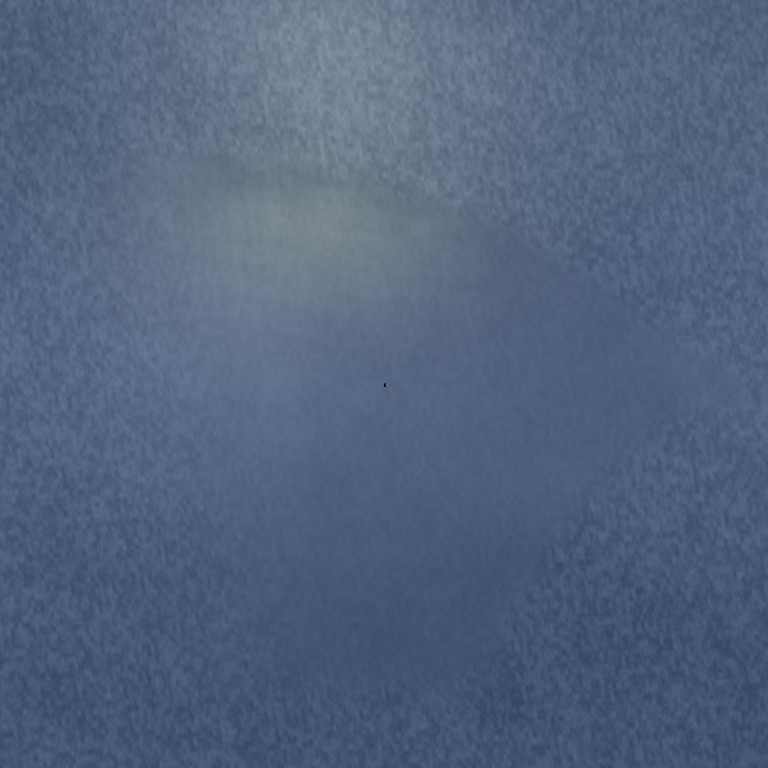
Reproduce this texture procedurally as a WebGL 2 fragment shader.

```glsl
#version 300 es
precision highp float;
// Brushed slate-blue surface: a vertical gradient lit by soft elliptical glows,
// covered by fine streaky grain that fades inside a smooth worn area,
// with one tiny dark speck at the centre.

#define GRAIN_FREQ vec2(185.0, 115.0)
#define GRAIN_AMOUNT 0.115
#define WORN_GRAIN 0.30
#define STREAK_AMOUNT 0.05
#define MOTTLE_AMOUNT 0.035
#define SPECK_CENTER vec2(0.501, 0.4985)
#define SPECK_SIZE vec2(0.0011, 0.0022)

uniform vec2 u_resolution;
out vec4 fragColor;

const vec3 DEEP_BLUE  = vec3(0.262, 0.328, 0.452);
const vec3 MID_BLUE   = vec3(0.322, 0.386, 0.502);
const vec3 UPPER_BLUE = vec3(0.308, 0.374, 0.482);
const vec3 SILVER     = vec3(0.150, 0.145, 0.105);
const vec3 WARM_GREY  = vec3(0.105, 0.095, 0.025);
const vec3 PALE_BLUE  = vec3(0.055, 0.055, 0.050);

float hash(vec2 p) {
    vec3 q = fract(vec3(p.xyx) * 0.1031);
    q += dot(q, q.yzx + 33.33);
    return fract((q.x + q.y) * q.z);
}

float valueNoise(vec2 p) {
    vec2 cell = floor(p), f = fract(p);
    f = f * f * (3.0 - 2.0 * f);
    float low = mix(hash(cell), hash(cell + vec2(1, 0)), f.x);
    float high = mix(hash(cell + vec2(0, 1)), hash(cell + vec2(1, 1)), f.x);
    return mix(low, high, f.y);
}

float fbm(vec2 p) {
    float sum = 0.0, weight = 0.5;
    for (int i = 0; i < 4; i++) {
        sum += weight * valueNoise(p);
        p = mat2(0.8, 0.6, -0.6, 0.8) * p * 2.0 + 17.0;
        weight *= 0.5;
    }
    return sum / 0.9375;
}

// Gaussian ellipse, turned by angle
float glow(vec2 p, vec2 center, vec2 radius, float angle) {
    vec2 d = p - center;
    float c = cos(angle), s = sin(angle);
    d = vec2(c * d.x + s * d.y, c * d.y - s * d.x) / radius;
    return exp(-dot(d, d));
}

vec3 baseLight(vec2 p) {
    vec3 color = mix(DEEP_BLUE, MID_BLUE, smoothstep(0.05, 0.58, p.y));
    color = mix(color, UPPER_BLUE, smoothstep(0.55, 0.9, p.y));
    color += SILVER * glow(p, vec2(0.44, 0.93), vec2(0.24, 0.17), -0.2);
    color += WARM_GREY * glow(p, vec2(0.41, 0.70), vec2(0.21, 0.11), -0.1);
    color += PALE_BLUE * glow(p, vec2(0.30, 0.55), vec2(0.20, 0.18), 0.4);
    color += 0.4 * PALE_BLUE * glow(p, vec2(0.95, 0.85), vec2(0.22, 0.18), 0.0);
    color -= 0.45 * PALE_BLUE * glow(p, vec2(0.74, 0.58), vec2(0.17, 0.12), 0.0);
    color -= 0.35 * PALE_BLUE * glow(p, vec2(0.75, 0.17), vec2(0.30, 0.16), 0.0);
    return color;
}

// Height of the arc that bounds the worn area from above
float arcHeight(float x) {
    return 0.825 - 0.10 * x - 0.55 * pow(max(x - 0.42, 0.0), 1.5);
}

// 1 inside the worn area, 0 on the rough surface
float wornMask(vec2 p) {
    float wobble = 0.04 * (fbm(p * 9.0) - 0.5);
    float top = 1.0 - smoothstep(-0.02, 0.02, p.y - arcHeight(p.x) + wobble);
    float side = smoothstep(0.12, 0.38, p.x + 0.25 * (p.y - 0.4));
    float wedge = 0.38 + 0.11 * smoothstep(0.76, 0.95, p.x);
    float floorLine = mix(0.10, wedge, smoothstep(0.58, 0.80, p.x));
    return top * side * smoothstep(-0.05, 0.05, p.y - floorLine + wobble);
}

void main() {
    vec2 p = gl_FragCoord.xy / u_resolution;
    vec3 color = baseLight(p);
    float worn = wornMask(p);

    // Shaded rim just under the arc
    float below = arcHeight(p.x) - p.y;
    float rim = smoothstep(-0.025, 0.01, below) * (1.0 - smoothstep(0.01, 0.08, below));
    color -= 0.028 * rim * smoothstep(0.18, 0.32, p.x) * (1.0 - smoothstep(0.62, 0.76, p.x));

    // Broad mottling and brushed streaks in the lit area
    color += MOTTLE_AMOUNT * (fbm(p * vec2(14.0, 11.0)) - 0.5);
    float lit = glow(p, vec2(0.38, 0.80), vec2(0.25, 0.24), 0.0);
    float across = fbm(vec2(p.x * 12.0, (p.y + 0.18 * p.x) * 75.0));
    float along = fbm(vec2((p.x + 0.1 * p.y) * 120.0, p.y * 26.0));
    color += STREAK_AMOUNT * lit * (across + along - 1.0) * vec3(1.1, 1.05, 0.9);

    // Fine grain, slightly slanted
    vec2 slanted = vec2(p.x + 0.15 * p.y, p.y - 0.1 * p.x);
    float grain = 0.65 * valueNoise(slanted * GRAIN_FREQ)
                + 0.35 * valueNoise(slanted * GRAIN_FREQ * 1.9 + 41.0) - 0.5;
    color += GRAIN_AMOUNT * mix(1.0, WORN_GRAIN, worn) * grain;

    // Central speck
    vec2 edge = abs(p - SPECK_CENTER) - SPECK_SIZE;
    float soft = 0.5 / u_resolution.y;
    color *= smoothstep(-soft, soft, max(edge.x, edge.y));

    fragColor = vec4(clamp(color, 0.0, 1.0), 1.0);
}
```
